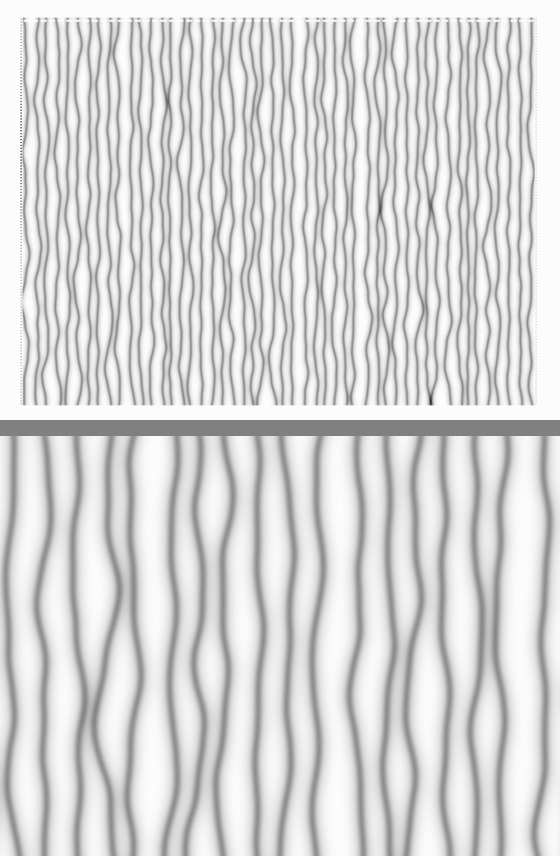
Top: the whole. Bottom: its middle third, enlarged.
Reproduce this pattern procedurally as a Shadertoy shader.

```glsl
const float STRAND_COUNT = 50.0;
const vec2 FIELD_LOW = vec2(0.040, 0.035);
const vec2 FIELD_HIGH = vec2(0.955, 0.958);
const vec3 PAPER = vec3(0.99);

float hash(float cell, float seed) {
    return fract(sin(cell * 127.1 + seed * 311.7) * 43758.55);
}

// One-dimensional gradient noise with a separate sequence per seed
float gradientNoise(float x, float seed) {
    float cell = floor(x);
    float t = x - cell;
    float fade = t * t * t * (t * (t * 6.0 - 15.0) + 10.0);
    float slopeA = hash(cell, seed) * 2.0 - 1.0;
    float slopeB = hash(cell + 1.0, seed) * 2.0 - 1.0;
    return mix(slopeA * t, slopeB * (t - 1.0), fade);
}

float bell(float distance, float width) {
    float t = distance / width;
    return exp(-t * t);
}

// Antialiased band from low to high
float band(float x, float low, float high, float blur) {
    return smoothstep(low - blur, low + blur, x)
         - smoothstep(high - blur, high + blur, x);
}

// Strand centre in units of the strand spacing
float strandCentre(float index, float height) {
    float phase = hash(index, 5.0) * 20.0;
    float home = index + 0.5 + 0.44 * (hash(index, 9.0) - 0.5);
    float sway = gradientNoise(height * 8.0 + phase, index);
    float ripple = gradientNoise(height * 17.0 + phase, index + 70.0);
    return home + 0.95 * sway + 0.3 * ripple;
}

// Thin dark cores inside wide soft halos, summed over nearby strands
float strandInk(vec2 field) {
    float x = field.x * STRAND_COUNT;
    float ink = 0.0;
    for (float offset = -2.0; offset <= 2.0; offset++) {
        float index = floor(x) + offset;
        if (index < 0.0 || index >= STRAND_COUNT) continue;
        float distance = x - strandCentre(index, field.y);
        ink += 0.26 * bell(distance, 0.13) + 0.165 * bell(distance, 0.34);
    }
    return ink;
}

// Evenly spaced ticks, each covering the given part of its period
float ticks(float x, float count, float duty, float pixel) {
    float t = abs(fract(x * count) - 0.5);
    float blur = max(0.08, pixel * count * 0.5);
    return 1.0 - smoothstep(duty * 0.5 - blur, duty * 0.5 + blur, t);
}

void mainImage(out vec4 fragColor, in vec2 fragCoord) {
    vec2 fieldSize = FIELD_HIGH - FIELD_LOW;
    vec2 field = (fragCoord / iResolution.xy - FIELD_LOW) / fieldSize;
    vec2 pixel = 1.0 / (iResolution.xy * fieldSize);

    float insideX = band(field.x, 0.0, 1.0, pixel.x);
    float insideY = band(field.y, 0.0, 1.0, pixel.y);
    float ink = strandInk(field) * insideX * insideY;

    // Pale dashes cut the top edge
    float topRow = band(field.y, 0.989, 0.995, pixel.y * 0.5);
    ink *= 1.0 - 0.85 * topRow * ticks(field.x, 60.0, 0.7, pixel.x);

    // Dotted side edges, strongest on the left at mid height
    float dots = ticks(field.y, 132.0, 0.45, pixel.y) * insideY;
    float leftEdge = band(field.x, -0.004, -0.001, pixel.x * 0.5);
    float rightEdge = band(field.x, 1.001, 1.004, pixel.x * 0.5);
    float wear = 0.2 + 0.4 * bell(field.y - 0.68, 0.2);
    ink += dots * (leftEdge * wear + rightEdge * 0.12);

    vec3 colour = PAPER - vec3(min(ink, 0.86));
    fragColor = vec4(colour, 1.0);
}
```
